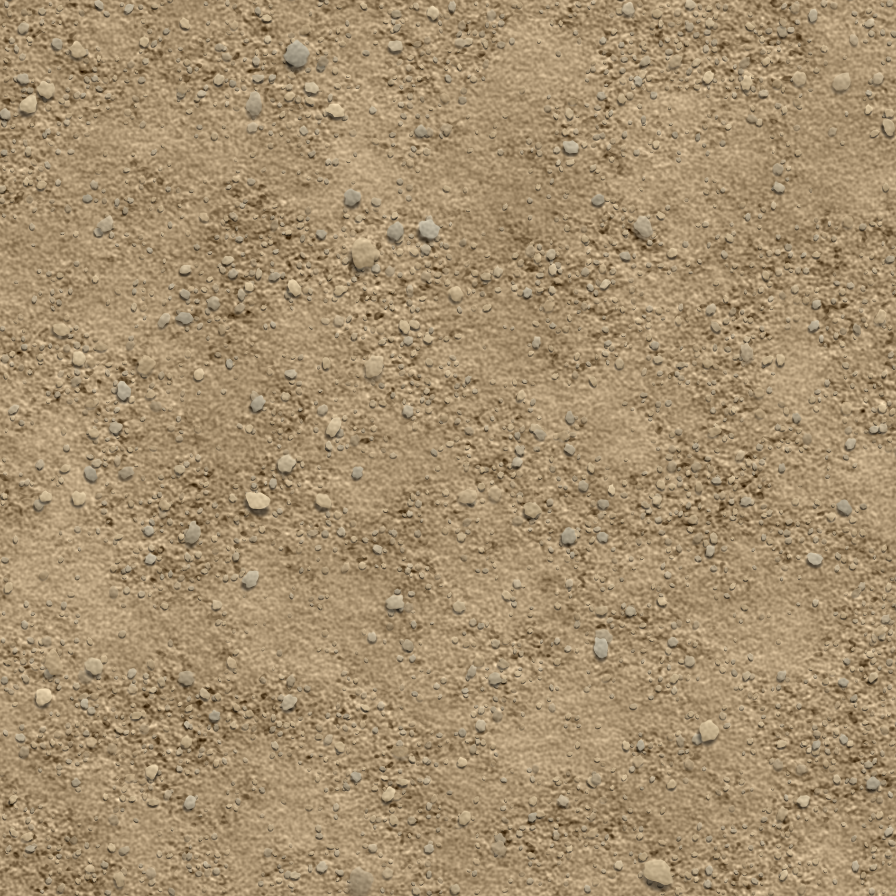
Write a three.js fragment shader that draws this texture.

```glsl
// Dry sandy soil with crumbly patches and scattered, half-buried pebbles.
#define DIRT vec3(0.632, 0.540, 0.410)
#define STONE_GREY vec3(0.685, 0.650, 0.570)
#define STONE_CREAM vec3(0.790, 0.710, 0.570)
#define TINT vec3(1.0, 0.97, 0.90)
#define LIGHT vec2(0.243, 0.970)
#define RELIEF 1.25
#define GRIT 0.15
#define MOTTLE 0.080
#define CREVICE 0.24
#define SHADOW 0.52
#define EDGE 0.0012

varying vec2 vUv;

vec2 hash2(vec2 p) {
  vec3 q = fract(p.xyx * vec3(0.1031, 0.1030, 0.0973));
  q += dot(q, q.yzx + 33.33);
  return fract((q.xx + q.yz) * q.zy);
}

vec2 gradient(vec2 cell) {
  float angle = 6.2832 * hash2(cell + 71.0).x;
  return vec2(cos(angle), sin(angle));
}

float gradientNoise(vec2 p) {
  vec2 i = floor(p), f = p - i;
  vec2 u = f * f * f * (f * (f * 6.0 - 15.0) + 10.0);
  vec2 e = vec2(1.0, 0.0);
  float low = mix(dot(gradient(i), f), dot(gradient(i + e), f - e), u.x);
  float high = mix(dot(gradient(i + e.yx), f - e.yx),
                   dot(gradient(i + 1.0), f - 1.0), u.x);
  return mix(low, high, u.y);
}

// Where the soil is broken up: 0 is smooth, 1 is crumbly.
float roughness(vec2 p) {
  float n = gradientNoise(p * 8.0 + 3.0) + 0.8 * gradientNoise(p * 21.0 + 40.0);
  return smoothstep(-0.50, 0.50, n);
}

// Height of the soil, with finer octaves stronger on crumbly ground.
float soilHeight(vec2 p, float rough) {
  mat2 turn = mat2(0.8, 0.6, -0.6, 0.8);
  vec2 q = p * 27.0;
  float height = 0.0, amp = 0.28;
  for (int i = 0; i < 4; i++) {
    height += amp * gradientNoise(q);
    q = turn * q * 2.0 + 17.0;
    amp *= i == 0 ? mix(0.65, 0.95, rough) : 0.78;
  }
  return height;
}

// Scatter lit stones over a jittered grid; radius is a fraction of a cell.
vec3 scatter(vec3 col, vec2 p, float cells, float chance, float radius,
             float greyness, float grain) {
  vec2 home = floor(p * cells);
  for (int y = -1; y <= 1; y++)
  for (int x = -1; x <= 1; x++) {
    vec2 id = home + vec2(float(x), float(y));
    vec2 pick = hash2(id + cells * 7.0);
    if (pick.x > chance * 1.8) continue;
    vec2 jitter = hash2(id + cells * 3.0 + 19.0);
    vec2 centre = (id + 0.2 + 0.6 * jitter) / cells;
    float r = radius / cells * mix(0.6, 1.2, pick.y * pick.y);
    vec2 n = (p - centre) / r;
    if (dot(n, n) > 5.0) continue;
    if (pick.x > chance * mix(0.2, 1.8, roughness(centre))) continue;

    // Rounded, slightly angular outline
    vec2 kind = hash2(id + cells * 5.0 + 53.0);
    float angle = 6.2832 * kind.x;
    float c = cos(angle), s = sin(angle);
    mat2 spin = mat2(c, s, -s, c);
    vec2 stretch = vec2(1.0, mix(1.0, 1.6, jitter.x));
    vec2 q = spin * n * stretch;
    float facet = max(abs(q.x), 0.5 * abs(q.x) + 0.87 * abs(q.y));
    float d = mix(length(q), facet, 0.5) + 0.42 * gradientNoise(q * 1.2 + id + 0.37);

    // Contact shadow on the far side from the light
    vec2 below = spin * (n + LIGHT * 0.45) * stretch;
    float shade = 1.0 - smoothstep(0.70, 1.30, length(below));
    float exposed = mix(0.45, 1.0, smoothstep(0.0, 0.6, kind.y));
    col *= 1.0 - SHADOW * shade * exposed;

    // Domed body, partly dusted with soil
    float grey = smoothstep(0.2, 0.8, fract(kind.y * 7.0 + greyness));
    vec3 stone = mix(STONE_CREAM, STONE_GREY, grey);
    stone = mix(DIRT * 1.08, stone, mix(0.50, 1.0, greyness) * exposed);
    float slope = dot(n, LIGHT) * smoothstep(0.1, 1.0, d);
    stone += TINT * (0.13 * slope + 0.40 * grain + 0.10 * (jitter.y - 0.5));
    float w = EDGE / r;
    float cover = 1.0 - smoothstep(1.0 - w, 1.0 + w, d);
    col = mix(col, stone, cover * mix(0.7, 1.0, exposed));
  }
  return col;
}

void main() {
  vec2 p = vUv;
  float rough = roughness(p);

  // Soil: broad mottling, lit relief, grit and small dark crevices
  float slope = soilHeight(p, rough) - soilHeight(p + LIGHT * 0.002, rough);
  float grit = gradientNoise(p * 245.0) + 0.6 * gradientNoise(p * 150.0 + 31.0);
  float grain = RELIEF * slope + GRIT * grit;
  float mottle = gradientNoise(p * 6.0 + 90.0) + 0.7 * gradientNoise(p * 17.0 + 9.0);
  float pits = gradientNoise(p * vec2(70.0, 95.0) + 25.0)
             + 0.5 * gradientNoise(p * vec2(150.0, 190.0) + 60.0);
  float crack = smoothstep(0.20, 0.50, pits);
  float tone = grain * mix(0.85, 1.25, rough) + MOTTLE * mottle;
  tone += 0.030 + 0.040 * (0.5 - rough) - CREVICE * crack * rough;
  vec3 col = DIRT + TINT * tone;

  // Stones from crumbs up to pebbles
  col = scatter(col, p, 97.0, 0.30, 0.33, 0.10, grain);
  col = scatter(col, p, 51.0, 0.24, 0.28, 0.40, grain);
  col = scatter(col, p, 26.0, 0.22, 0.23, 0.70, grain);
  col = scatter(col, p, 13.0, 0.13, 0.18, 0.95, grain);

  gl_FragColor = vec4(clamp(col, 0.0, 1.0), 1.0);
}
```
